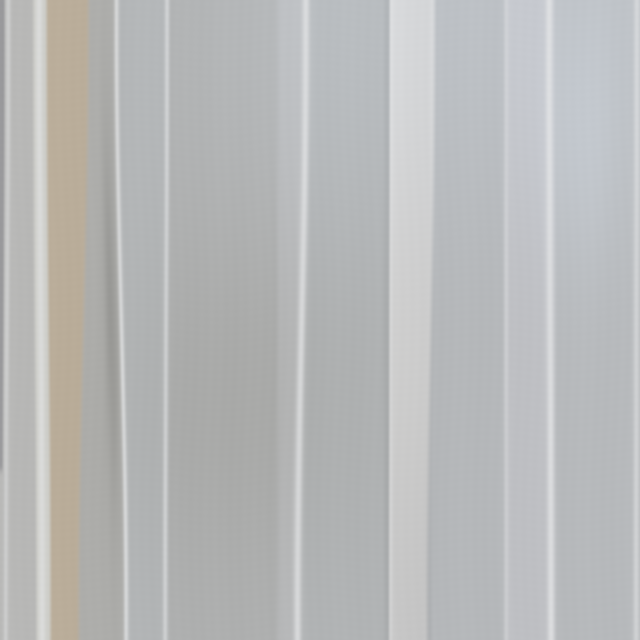
This background is drawn by a WebGL 2 fragment shader. Its source:

```glsl
#version 300 es
precision highp float;

uniform vec2 u_resolution;
out vec4 fragColor;

// Folds from left to right: edge at the top, edge at the bottom, softness
const int FOLDS = 13;
const vec3 FOLD_EDGE[FOLDS] = vec3[](
    vec3(-0.10, -0.10, 0.003), vec3(0.007, 0.004, 0.003),
    vec3(0.052, 0.057, 0.004), vec3(0.073, 0.079, 0.004),
    vec3(0.138, 0.123, 0.005), vec3(0.184, 0.196, 0.004),
    vec3(0.264, 0.263, 0.004), vec3(0.434, 0.434, 0.006),
    vec3(0.482, 0.470, 0.005), vec3(0.609, 0.608, 0.003),
    vec3(0.679, 0.668, 0.005), vec3(0.789, 0.789, 0.005),
    vec3(0.866, 0.867, 0.005));
const vec3 FOLD_COLOR[FOLDS] = vec3[](
    vec3(0.60, 0.60, 0.61), vec3(0.72, 0.72, 0.715),
    vec3(0.80, 0.80, 0.78), vec3(0.73, 0.68, 0.605),
    vec3(0.68, 0.68, 0.67), vec3(0.70, 0.71, 0.715),
    vec3(0.685, 0.69, 0.69), vec3(0.72, 0.725, 0.73),
    vec3(0.695, 0.705, 0.71), vec3(0.82, 0.82, 0.82),
    vec3(0.71, 0.72, 0.73), vec3(0.745, 0.75, 0.765),
    vec3(0.715, 0.725, 0.735));

// Bright creases: centre at the top, centre at the bottom, width, strength
const int CREASES = 9;
const vec4 CREASE[CREASES] = vec4[](
    vec4(0.013, 0.009, 0.004, 0.45), vec4(0.061, 0.066, 0.006, 0.60),
    vec4(0.182, 0.197, 0.004, 0.70), vec4(0.261, 0.258, 0.004, 0.55),
    vec4(0.478, 0.465, 0.006, 0.70), vec4(0.612, 0.611, 0.003, 0.30),
    vec4(0.791, 0.791, 0.004, 0.35), vec4(0.858, 0.861, 0.006, 0.75),
    vec4(0.995, 0.994, 0.005, 0.55));

const vec3 CREASE_COLOR = vec3(0.89, 0.895, 0.90);
const vec3 COOL_LIGHT = vec3(0.030, 0.036, 0.044);
const vec3 WARM_SHADE = vec3(0.024, 0.026, 0.032);
const float SHADOW_DEPTH = 0.075;
const float WEAVE_DEPTH = 0.0025;

float bell(float d, float width) {
    return exp(-d * d / (width * width));
}

// Edges drift in a soft S curve from top to bottom
float drift(float top, float bottom, float y) {
    return mix(bottom, top, smoothstep(0.05, 0.95, y));
}

vec3 folds(vec2 p) {
    vec3 color = FOLD_COLOR[0];
    for (int i = 1; i < FOLDS; i++) {
        vec3 e = FOLD_EDGE[i];
        float d = p.x - drift(e.x, e.y, p.y);
        color = mix(color, FOLD_COLOR[i], smoothstep(-e.z, e.z, d));
    }
    return color;
}

vec3 creases(vec3 color, vec2 p) {
    for (int i = 0; i < CREASES; i++) {
        vec4 c = CREASE[i];
        float d = p.x - drift(c.x, c.y, p.y);
        color = mix(color, CREASE_COLOR, c.w * bell(d, c.z));
    }
    return color;
}

// Layered sines give a faint cloth texture
float weave(vec2 p) {
    float threads = sin(p.x * 410.0 + 2.0 * sin(p.y * 9.0));
    threads += 0.6 * sin(p.y * 530.0 + 3.0 * sin(p.x * 23.0));
    return threads + 0.8 * sin(p.x * 97.0 + sin(p.y * 5.0));
}

void main() {
    vec2 p = gl_FragCoord.xy / u_resolution;
    vec3 color = folds(p);

    // The left border pales near the floor
    float pale = (1.0 - smoothstep(0.255, 0.275, p.y)) * (1.0 - smoothstep(0.004, 0.010, p.x));
    color = mix(color, FOLD_COLOR[1], pale);

    // Broad light: cool above, warm shade below the middle
    color += COOL_LIGHT * smoothstep(0.45, 1.0, p.y) * smoothstep(0.1, 0.5, p.x);
    color += COOL_LIGHT * bell(p.x - 0.91, 0.07) * bell(p.y - 0.76, 0.22);
    color -= WARM_SHADE * bell(p.y - 0.36, 0.25) * bell(p.x - 0.38, 0.22);

    // Shadow behind the curved crease, and beside the white fold
    float curve = drift(CREASE[2].x, CREASE[2].y, p.y);
    float behind = bell(p.x - curve + 0.016, 0.010) * bell(p.y - 0.52, 0.30);
    color -= SHADOW_DEPTH * behind;
    color -= 0.4 * SHADOW_DEPTH * bell(p.x - 0.604, 0.005);

    // The white fold greys slightly to the right and toward the floor
    float white = smoothstep(0.606, 0.612, p.x) * (1.0 - smoothstep(0.665, 0.680, p.x));
    color -= white * (0.35 * (p.x - 0.61) + 0.035 * (1.0 - smoothstep(0.0, 0.5, p.y)));

    color = creases(color, p);
    color += WEAVE_DEPTH * weave(p);
    fragColor = vec4(clamp(color, 0.0, 1.0), 1.0);
}
```
